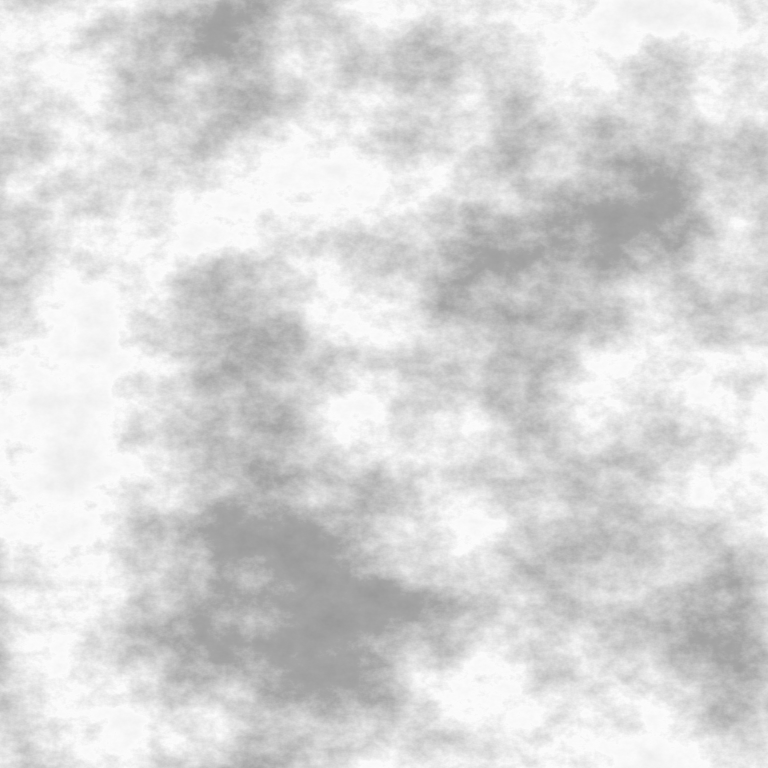
Give the GLSL for this texture, as a WebGL 2 fragment shader.

```glsl
#version 300 es
precision highp float;
// Seamless overcast sky: soft grey cloud banks with fine misty grain.

uniform vec2 u_resolution;
out vec4 fragColor;

// Integer hash giving a random unit gradient for a lattice cell.
vec2 cellGradient(ivec2 cell, int seed) {
    uint h = uint(cell.x) * 1597334677u ^ uint(cell.y) * 3812015801u ^ uint(seed) * 2798796415u;
    h = (h ^ (h >> 16)) * 2146121005u;
    h = (h ^ (h >> 15)) * 2221713035u;
    h ^= h >> 16;
    float angle = float(h & 65535u) / 65536.0 * 6.28318;
    return vec2(cos(angle), sin(angle));
}

// Gradient noise that wraps after a whole number of cells.
float wrappedNoise(vec2 p, ivec2 period, int seed) {
    vec2 base = floor(p);
    vec2 f = p - base;
    vec2 w = f * f * f * (f * (f * 6.0 - 15.0) + 10.0);
    ivec2 lo = ivec2(mod(base, vec2(period)));
    ivec2 hi = (lo + 1) % period;
    float a = dot(cellGradient(lo, seed), f);
    float b = dot(cellGradient(ivec2(hi.x, lo.y), seed), f - vec2(1.0, 0.0));
    float c = dot(cellGradient(ivec2(lo.x, hi.y), seed), f - vec2(0.0, 1.0));
    float d = dot(cellGradient(hi, seed), f - 1.0);
    return mix(mix(a, b, w.x), mix(c, d, w.x), w.y);
}

// Octaves from broad banks, slightly wider than tall, down to fine grain.
float cloudDensity(vec2 uv) {
    ivec2 period = ivec2(3, 4);
    float amplitude = 1.0;
    float sum = 0.0;
    for (int octave = 0; octave < 8; octave++) {
        vec2 shift = fract(vec2(0.37, 0.61) * float(octave + 1));
        sum += amplitude * wrappedNoise(uv * vec2(period) + shift, period, octave + 11);
        amplitude *= 0.66;
        period *= 2;
    }
    return sum;
}

void main() {
    vec2 uv = gl_FragCoord.xy / u_resolution;
    float grey = 0.853 + 0.37 * cloudDensity(uv);

    // Fold the extremes back gently, leaving pale flats and soft dark cores.
    grey -= 1.3 * max(grey - 0.985, 0.0);
    grey += 0.7 * max(0.65 - grey, 0.0);

    fragColor = vec4(vec3(clamp(grey, 0.0, 1.0)), 1.0);
}
```
